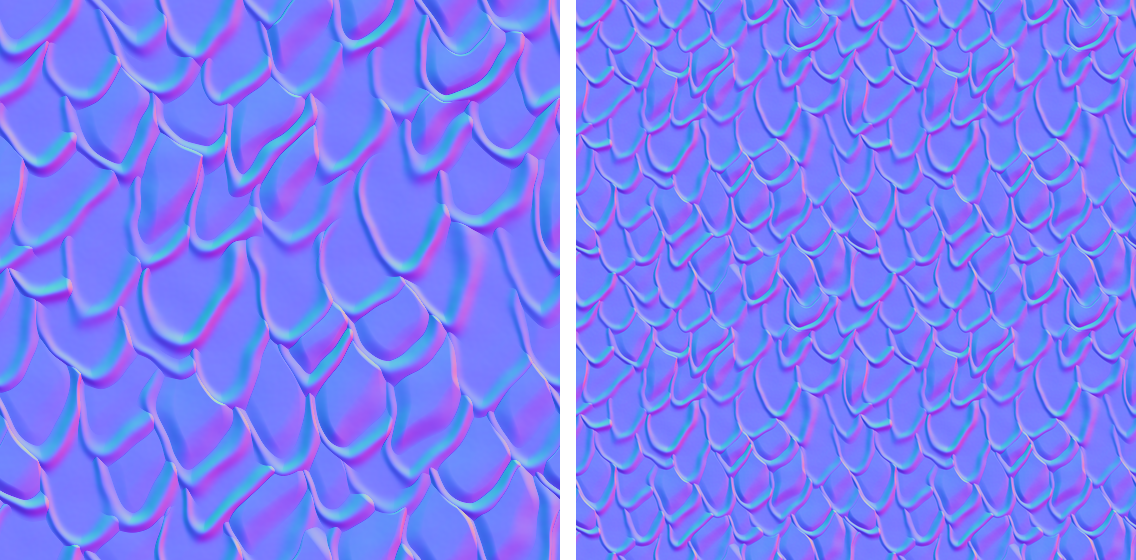
Left: one tile. Right: repeated 2 by 2.
This texture map is drawn by a three.js fragment shader. Its source:

```glsl
// Tiling normal map of irregular overlapping scales with raised rims and soft creases.
varying vec2 vUv;

const vec2 GRID = vec2(7.0, 8.0);        // scales across and up; rows must be even
const vec2 SCALE_RADIUS = vec2(0.079, 0.138);
const float ROUNDNESS = 1.7;             // 1 is a diamond, 2 an ellipse
const vec2 BASE_TILT = vec2(-0.05, -0.02);
const float SAMPLE_STEP = 0.0015;

vec2 hash2(vec2 p, float seed) {
  vec3 q = fract(vec3(p.xyx + seed * 1.37) * vec3(0.1031, 0.1030, 0.0973));
  q += dot(q, q.yzx + 33.33);
  return fract((q.xx + q.yz) * q.zy);
}

float cornerSlope(vec2 cell, vec2 offset, float period, float seed) {
  float angle = 6.2832 * hash2(mod(cell, period), seed).x;
  return dot(vec2(cos(angle), sin(angle)), offset);
}

// Gradient noise that wraps after a whole number of cells.
float wrappedNoise(vec2 uv, float period, float seed) {
  vec2 p = uv * period;
  vec2 i = floor(p);
  vec2 f = p - i;
  vec2 u = f * f * f * (f * (f * 6.0 - 15.0) + 10.0);
  vec2 e = vec2(1.0, 0.0);
  float low = mix(cornerSlope(i, f, period, seed),
                  cornerSlope(i + e.xy, f - e.xy, period, seed), u.x);
  float high = mix(cornerSlope(i + e.yx, f - e.yx, period, seed),
                   cornerSlope(i + e.xx, f - e.xx, period, seed), u.x);
  return mix(low, high, u.y);
}

// Approximate signed distance to a superellipse.
float superellipse(vec2 p, vec2 radius, float power) {
  vec2 q = max(abs(p) / radius, vec2(0.001));
  float k = pow(pow(q.x, power) + pow(q.y, power), 1.0 / power);
  vec2 slope = pow(q / k, vec2(power - 1.0)) / radius;
  return (k - 1.0) / length(slope);
}

// Ridge along the outline: broad and tall at lower right, thin at left.
float rimHeight(vec2 p, float d, float strength) {
  float right = smoothstep(-0.035, 0.045, p.x - 0.15 * p.y);
  float inner = mix(0.0085, 0.0155, right);
  float outer = mix(0.0065, 0.0145, right);
  float t = d / (d < 0.0 ? inner : outer);
  float fade = 1.0 - smoothstep(-0.005, 0.085, p.y);
  return mix(0.0065, 0.0125, right) * strength * fade * exp(-t * t);
}

// Diagonal crease: a gentle rise and a steeper fall to the lower right.
float creaseHeight(vec2 p, float d, float offset, float strength) {
  float q = dot(p, vec2(0.77, -0.64)) - offset;
  float profile = smoothstep(-0.12, 0.0, q) * (1.0 - smoothstep(0.0, 0.05, q));
  return 0.014 * strength * profile * smoothstep(0.0, 0.035, -d);
}

// Paint one scale over the height below it.
float layScale(float below, vec2 p, vec2 size, vec2 look) {
  float d = superellipse(p, SCALE_RADIUS * size, ROUNDNESS);
  float cover = 1.0 - smoothstep(-0.009, 0.004, d);
  float crease = creaseHeight(p, d, mix(-0.01, 0.06, look.x),
                              smoothstep(0.3, 0.8, look.y));
  float rim = rimHeight(p, d, mix(0.7, 1.15, look.x));
  return max(mix(below, crease, cover), rim);
}

float surfaceHeight(vec2 uv) {
  vec2 warp = vec2(wrappedNoise(uv, 7.0, 3.0), wrappedNoise(uv, 6.0, 11.0));
  vec2 fine = vec2(wrappedNoise(uv, 17.0, 23.0), wrappedNoise(uv, 16.0, 31.0));
  vec2 pos = uv + 0.035 * warp + 0.008 * fine;
  float height = 0.0;
  // Upper rows come last, so their tips lie over the rows below.
  for (int j = -2; j <= 2; j++) {
    float row = floor(pos.y * GRID.y) + float(j);
    float stagger = 0.5 * mod(row, 2.0);
    for (int i = -1; i <= 1; i++) {
      float column = floor(pos.x * GRID.x - stagger) + float(i);
      vec2 id = mod(vec2(column, row), GRID);
      vec2 jitter = (hash2(id, 5.0) - 0.5) * vec2(0.42, 0.55);
      vec2 center = (vec2(column + stagger, row) + 0.5 + jitter) / GRID;
      vec2 shape = hash2(id, 17.0);
      vec2 p = pos - center;
      p.x -= mix(-0.2, 0.4, shape.x) * p.y;
      vec2 size = mix(vec2(0.85, 1.1), vec2(1.1, 0.9), shape.y);
      height = layScale(height, p, size, hash2(id, 29.0));
    }
  }
  return height + 0.0015 * wrappedNoise(uv, 14.0, 41.0)
                + 0.0001 * wrappedNoise(uv, 90.0, 47.0);
}

void main() {
  float here = surfaceHeight(vUv);
  float across = surfaceHeight(vUv + vec2(SAMPLE_STEP, 0.0));
  float up = surfaceHeight(vUv + vec2(0.0, SAMPLE_STEP));
  vec2 slope = vec2(across - here, up - here) / SAMPLE_STEP;
  vec3 normal = normalize(vec3(BASE_TILT - slope, 1.0));
  gl_FragColor = vec4(normal * 0.5 + 0.5, 1.0);
}
```
